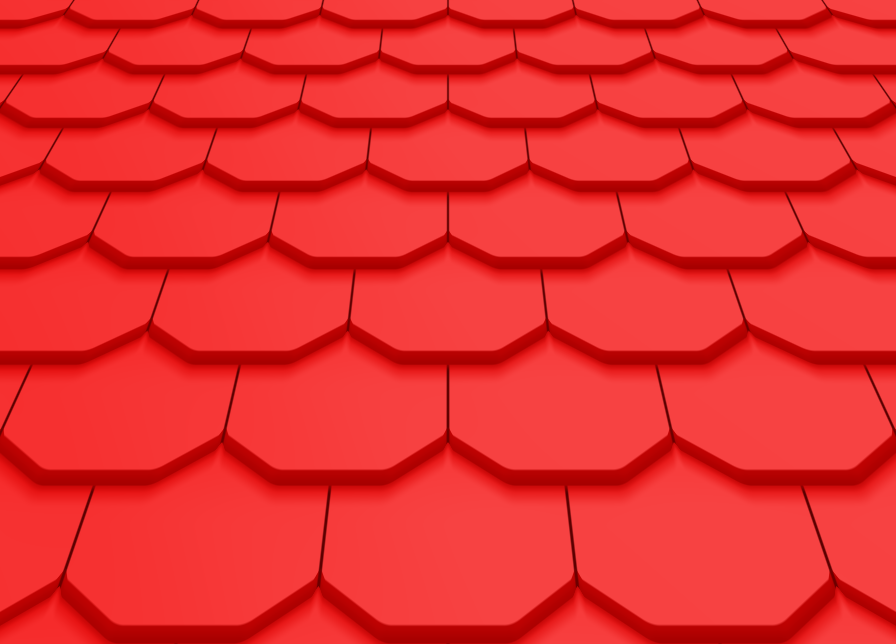
This texture is drawn by a WebGL 1 fragment shader. Its source:

```glsl
precision highp float;
uniform vec2 u_resolution;

// Perspective of the roof plane, in canvas heights
const float TOP_WIDTH = 0.1936;   // tile width at the top border
const float WIDTH_SLOPE = 0.229;  // growth of tile width downwards
const float NEAR_DEPTH = 2.511;   // inverse width at the nearest row
const float ROW_DEPTH = 0.3685;   // inverse width step between rows

// Tile proportions, in tile widths or row lengths
const float TIP_DROP = 0.29;
const float CUT_WIDTH = 0.26;
const float THICKNESS = 0.068;
const float SEAM = 0.006;

const vec3 FACE_LIGHT = vec3(0.97, 0.26, 0.26);
const vec3 FACE_DEEP = vec3(0.965, 0.19, 0.19);
const vec3 FACE_SHADE = vec3(0.89, 0.06, 0.06);
const vec3 CONTACT = vec3(0.72, 0.01, 0.01);
const vec3 FRONT_LIT = vec3(0.75, 0.01, 0.01);
const vec3 FRONT_DARK = vec3(0.65, 0.0, 0.0);
const vec3 GAP = vec3(0.36, 0.0, 0.0);

float softMin(float a, float b, float k) {
  float h = max(k - abs(a - b), 0.0) / k;
  return min(a, b) - 0.25 * h * h * k;
}

// Offset across a tile, -0.5 to 0.5; odd rows are shifted by half a tile
float tileOffset(float x, float row) {
  return fract(x + 0.5 - 0.5 * mod(row, 2.0)) - 0.5;
}

// Lower outline: flat tip, two slanted cuts, rounded side corners
float lowerEdge(float offset) {
  float side = abs(offset);
  float cut = softMin((0.5 - side) / CUT_WIDTH, 1.0, 0.12);
  return 0.04 * smoothstep(0.475, 0.5, side) - TIP_DROP * cut;
}

// Coverage of the narrow gap between neighbouring tiles
float seamMask(float offset, float halfWidth, float pixel) {
  float gapDistance = 0.5 - abs(offset);
  return 1.0 - smoothstep(halfWidth - pixel, halfWidth + pixel, gapDistance);
}

// Upper face, deeper in tone towards the row that overlaps it
vec3 faceColor(float offset, float along, float sheen, float pixel) {
  float tone = sheen - 0.55 * smoothstep(0.3, 0.95, along);
  tone += 0.06 * sin(offset * 5.0 + along * 3.0);
  vec3 color = mix(FACE_DEEP, FACE_LIGHT, clamp(tone, -0.3, 1.0));
  return mix(color, GAP, seamMask(offset, SEAM, pixel));
}

// Soft shadow below the overlapping row
vec3 castShadow(vec3 color, float below) {
  float ambient = 1.0 - smoothstep(0.0, 0.1, below);
  float contact = 1.0 - smoothstep(-0.005, 0.035, below);
  color = mix(color, color * FACE_SHADE / FACE_LIGHT, 0.9 * ambient);
  return mix(color, CONTACT, 0.65 * contact);
}

// Vertical front of a tile, darker at its foot and on the flat tip
vec3 frontColor(float offset, float below, float pixel) {
  float foot = smoothstep(0.0, THICKNESS, below);
  float flatTip = 1.0 - smoothstep(0.22, 0.27, abs(offset));
  vec3 color = mix(FRONT_LIT, FRONT_DARK, clamp(0.75 * foot + 0.25 * flatTip, 0.0, 1.0));
  return mix(color, GAP, 0.8 * seamMask(offset, SEAM, pixel));
}

void main() {
  vec2 p = (gl_FragCoord.xy - vec2(0.5 * u_resolution.x, 0.0)) / u_resolution.y;
  float width = TOP_WIDTH + WIDTH_SLOPE * (1.0 - p.y);
  float pixel = 1.0 / (u_resolution.y * width);

  // Position on the plane: tiles across, rows away from the viewer
  float across = p.x / width;
  float away = (1.0 / width - NEAR_DEPTH) / ROW_DEPTH;
  float row = floor(away + 0.9);
  float sheen = smoothstep(-0.7, 0.15, p.x);

  // Distance below the outline of the overlapping row, in tile widths
  float offset = tileOffset(across, row);
  float rowScale = ROW_DEPTH * width / WIDTH_SLOPE;
  float below = (row + lowerEdge(offset) - away) * rowScale;

  // Lower row, then front and face of the row above it
  float lowerOffset = tileOffset(across, row - 1.0);
  vec3 color = faceColor(lowerOffset, away - row + 1.0, sheen, pixel);
  color = castShadow(color, below - THICKNESS);

  float frontMask = 1.0 - smoothstep(-pixel, pixel, below - THICKNESS);
  color = mix(color, frontColor(offset, below, pixel), frontMask);

  float bevel = max(pixel, 0.006);
  float faceMask = 1.0 - smoothstep(-bevel, bevel, below);
  color = mix(color, faceColor(offset, away - row, sheen, pixel), faceMask);

  gl_FragColor = vec4(color, 1.0);
}
```
